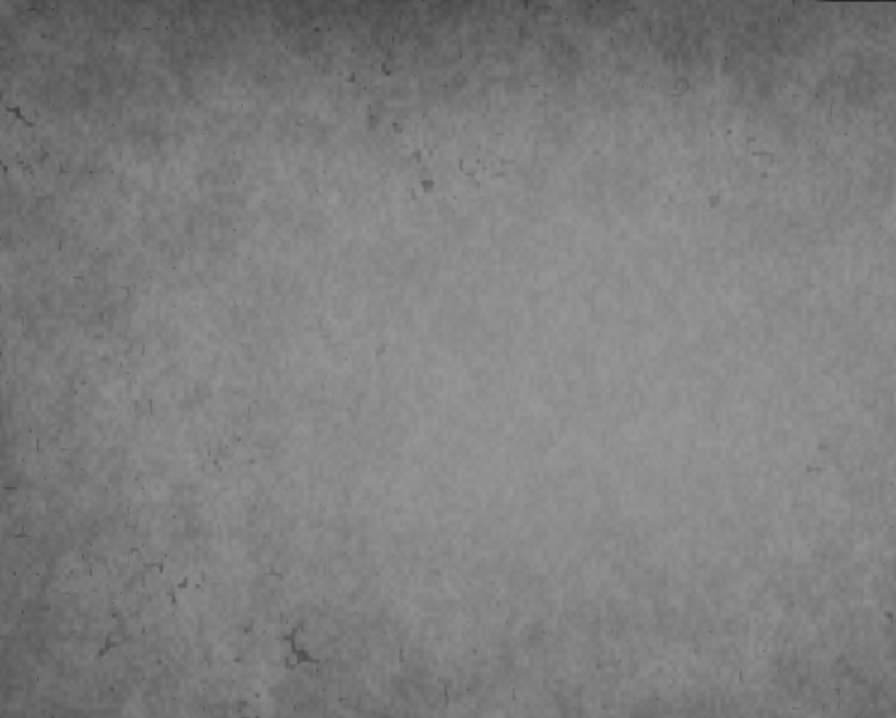
This texture is drawn by a Shadertoy shader. Its source:

```glsl
float hash(vec2 cell) {
    vec3 q = fract(vec3(cell.xyx) * 0.1031);
    q += dot(q, q.yzx + 33.33);
    return fract((q.x + q.y) * q.z);
}

float valueNoise(vec2 p) {
    vec2 cell = floor(p), f = fract(p);
    f = f * f * (3.0 - 2.0 * f);
    float low = mix(hash(cell), hash(cell + vec2(1, 0)), f.x);
    float high = mix(hash(cell + vec2(0, 1)), hash(cell + vec2(1, 1)), f.x);
    return mix(low, high, f.y);
}

// Layered noise, centred on zero
float fbm(vec2 p) {
    float sum = 0.0, weight = 0.5;
    for (int i = 0; i < 5; i++) {
        sum += weight * (valueNoise(p) - 0.5);
        p = mat2(1.6, 1.2, -1.2, 1.6) * p + 17.3;
        weight *= 0.56;
    }
    return sum;
}

// Soft light right of centre, with a dark band along the top
float vignette(vec2 uv) {
    vec2 d = uv - vec2(0.62, 0.45);
    float across = 1.0 - 0.56 * d.x * d.x;
    float along = 1.0 - (d.y > 0.0 ? 0.62 : 0.85) * d.y * d.y;
    float middle = exp(-pow((uv.x - 0.5) / 0.42, 2.0));
    float band = smoothstep(0.78, 1.02, uv.y) * (0.07 + 0.17 * middle);
    return 0.57 * across * along * (1.0 - band);
}

void mainImage(out vec4 fragColor, in vec2 fragCoord) {
    vec2 uv = fragCoord / iResolution.xy;
    vec2 p = fragCoord / iResolution.y;
    float tone = vignette(uv);

    // Wear grows away from the bright centre
    float wear = smoothstep(0.12, 0.6, length((uv - vec2(0.66, 0.47)) * vec2(1.0, 1.15)));

    // Broad clouds and smaller blotches
    tone += 0.055 * fbm(p * 3.5 + 4.0) * (0.4 + wear);
    tone += 0.075 * fbm(p * vec2(19.0, 16.0) + 31.0) * (0.35 + wear);

    // Fine fibrous grain
    float grain = valueNoise(p * vec2(150.0, 118.0)) - 0.5;
    grain += 0.7 * (valueNoise(p * vec2(83.0, 62.0) + 57.0) - 0.5);
    tone += grain * mix(0.036, 0.054, wear);

    // Dark specks gathered in patches
    float patches = smoothstep(0.0, 0.26, fbm(p * vec2(6.0, 8.0) + 73.0));
    float specks = smoothstep(0.60, 0.95, valueNoise(p * vec2(120.0, 98.0) + 11.0));
    specks *= smoothstep(0.3, 0.75, valueNoise(p * 43.0 + 91.0));
    tone -= specks * (0.012 + 0.16 * patches * (0.15 + 0.85 * wear));

    // Rare single flecks
    float fleck = smoothstep(0.90, 0.99, valueNoise(p * vec2(95.0, 75.0) + 140.0));
    tone -= 0.07 * fleck * wear;

    // Thin dark edge at the upper right
    float edge = smoothstep(0.996, 0.999, uv.y) * smoothstep(0.90, 0.93, uv.x);
    tone *= 1.0 - 0.6 * edge;

    fragColor = vec4(vec3(clamp(tone, 0.0, 1.0)), 1.0);
}
```
